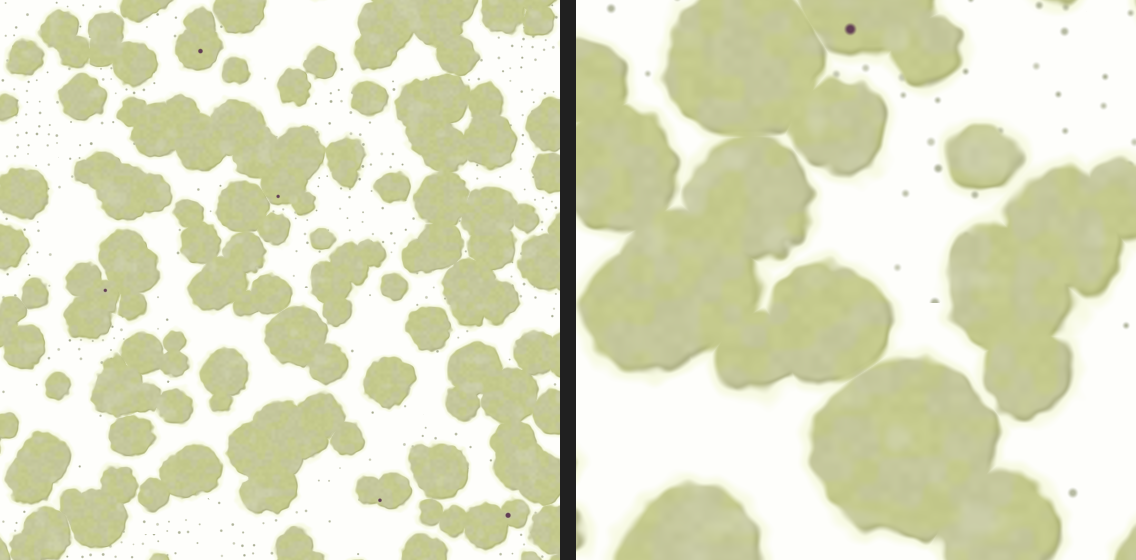
Left, the full canvas; right, a detail of the centre.
This texture is drawn by a Shadertoy shader. Its source:

```glsl
// Olive lichen-like patches clustered on white paper, with fine grey-green specks.
// Patches are a union of ragged discs scattered on a jittered grid; noise sets
// their clustering, rough outline and mottled grain.

float hash(vec2 p) {
    return fract(sin(dot(p, vec2(127.1, 311.7))) * 43758.5453);
}

vec2 hash2(vec2 p) {
    return vec2(hash(p), hash(p + 37.3));
}

float noise(vec2 p) {
    vec2 i = floor(p), f = fract(p);
    f = f * f * (3.0 - 2.0 * f);
    return mix(mix(hash(i), hash(i + vec2(1, 0)), f.x),
               mix(hash(i + vec2(0, 1)), hash(i + vec2(1, 1)), f.x), f.y);
}

// Signed distance to the patches, in canvas units
float patchDistance(vec2 uv) {
    float cells = 13.0;
    vec2 p = uv * cells, base = floor(p);
    float d = 1.0;
    for (int y = -1; y <= 1; y++)
    for (int x = -1; x <= 1; x++) {
        vec2 cell = base + vec2(x, y);
        float density = 0.42 + 0.7 * noise(cell * 0.31 + 4.7);
        if (hash(cell + 11.7) > density) continue;
        float radius = mix(0.26, 0.70, hash(cell + 71.9));
        d = min(d, length(p - cell - hash2(cell + 5.1)) - radius);
    }
    float ragged = 0.008 * (noise(uv * 48.0) - 0.5) + 0.006 * (noise(uv * 105.0 + 9.0) - 0.5);
    return d / cells + ragged;
}

// Soft dots, one at most per grid cell, kept clear of the cell borders
float dots(vec2 uv, float cells, float chance, float radius, float seed) {
    vec2 p = uv * cells, cell = floor(p);
    vec2 center = 0.25 + 0.5 * hash2(cell + seed);
    float r = radius * mix(0.6, 1.15, hash(cell + seed + 19.4));
    float d = length(fract(p) - center) / cells - r;
    return step(hash(cell + seed + 53.6), chance) * (1.0 - smoothstep(-0.0015, 0.0015, d));
}

void mainImage(out vec4 fragColor, in vec2 fragCoord) {
    vec2 uv = fragCoord / iResolution.y;
    float d = patchDistance(uv);
    float soft = max(0.0025, 1.0 / iResolution.y);

    // Paper with a cream fringe around the patches
    vec3 paper = vec3(0.995, 0.995, 0.985);
    vec3 color = mix(paper, vec3(0.97, 0.98, 0.89), 1.0 - smoothstep(0.002, 0.009, d));

    // Fine specks, denser in some regions
    float speckChance = 0.65 * smoothstep(0.2, 0.85, noise(uv * 5.0 + 21.0));
    float speck = dots(uv, 52.0, speckChance, 0.0021, 3.3);
    vec3 speckColor = mix(vec3(0.64, 0.66, 0.55), vec3(0.80, 0.81, 0.73), hash(floor(uv * 52.0) + 8.2));
    color = mix(color, speckColor, speck);

    // Mottled olive body
    vec3 olive = mix(vec3(0.77, 0.79, 0.55), vec3(0.77, 0.78, 0.61),
                     smoothstep(0.3, 0.7, noise(uv * 75.0 + 31.0)));
    olive = mix(olive, vec3(0.81, 0.82, 0.69), 0.6 * smoothstep(0.66, 0.95, noise(uv * 42.0 + 60.0)));
    olive += 0.03 * (noise(uv * 170.0) - 0.5);

    // Thin shade along the lower right rims
    float slope = patchDistance(uv + vec2(0.004, -0.004)) - d;
    olive -= 0.10 * smoothstep(-0.006, 0.0, d) * clamp(slope / 0.005, 0.0, 1.0);

    // Rare dark spots on the patches
    olive = mix(olive, vec3(0.38, 0.24, 0.33), dots(uv, 7.0, 0.10, 0.0045, 14.6));

    color = mix(color, olive, 1.0 - smoothstep(-soft, soft, d));
    fragColor = vec4(color, 1.0);
}
```
